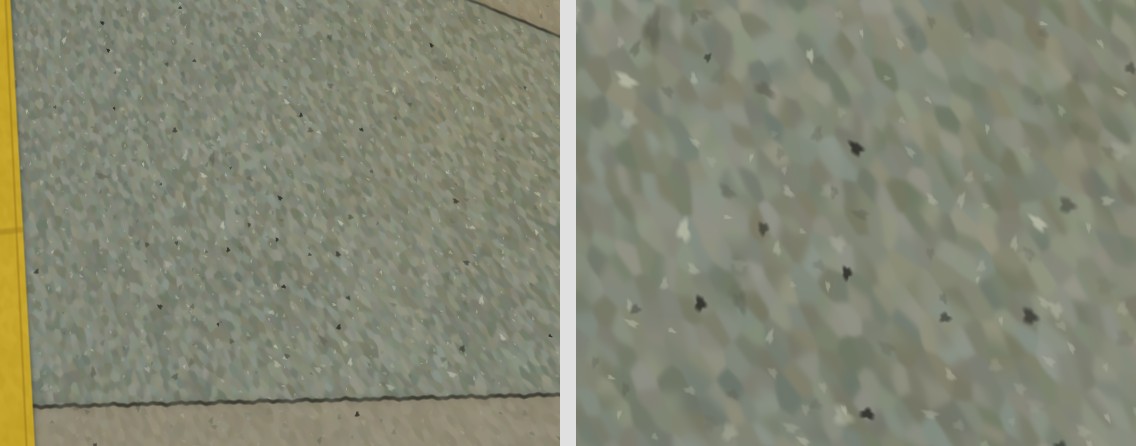
Left, the full canvas; right, a detail of the centre.
Give the GLSL for this texture, as a Shadertoy shader.

```glsl
// Worn grey terrazzo paving with pale chips, dark pits, slab joints and a yellow kerb strip.

const vec3 CONCRETE   = vec3(0.502, 0.522, 0.462);
const vec3 SLAB       = vec3(0.560, 0.538, 0.458);
const vec3 WARM_STAIN = vec3(0.020, 0.004, -0.022);
const vec3 PALE_CHIP  = vec3(0.730, 0.740, 0.660);
const vec3 GREY_CHIP  = vec3(0.370, 0.375, 0.325);
const vec3 PIT        = vec3(0.150, 0.150, 0.130);
const vec3 JOINT      = vec3(0.230, 0.230, 0.190);
const vec3 YELLOW     = vec3(0.765, 0.640, 0.160);
const vec3 GROOVE     = vec3(0.600, 0.470, 0.110);

const float GRAIN_CELLS = 62.0;    // grains per canvas height
const float GRAIN_LIGHT = 0.115;   // brightness spread of grains
const float GRAIN_TINT  = 0.045;   // colour spread of grains
const float CHIP_ANGLE  = -1.05;   // main direction of chips
const float EDGE_BLUR   = 0.003;
const float JOINT_WIDTH = 0.0042;

vec3 hash3(vec2 cell) {
    vec3 h = fract(cell.xyx * vec3(0.1031, 0.1030, 0.0973));
    h += dot(h, h.yzx + 33.33);
    return fract((h.xxy + h.yzz) * h.zyx);
}

vec2 turn(vec2 v, float angle) {
    float c = cos(angle), s = sin(angle);
    return vec2(c * v.x + s * v.y, c * v.y - s * v.x);
}

// Broad mottling from layered sines, about -1 to 1
float mottle(vec2 p) {
    float sum = 0.0, amp = 0.5;
    for (int i = 0; i < 4; i++) {
        p = turn(p, 0.9) * 1.7 + 1.3;
        sum += amp * sin(p.x + 1.6 * sin(p.y * 0.8)) * cos(p.y + sin(p.x * 0.7));
        amp *= 0.7;
    }
    return sum;
}

// Soft cellular grain: random values blended between cell points
vec3 grain(vec2 p) {
    p = turn(p, CHIP_ANGLE) * vec2(0.68, 1.25);
    vec2 id = floor(p);
    vec3 sum = vec3(0.0);
    float total = 0.0001;
    for (int y = -1; y <= 1; y++)
    for (int x = -1; x <= 1; x++) {
        vec2 cell = id + vec2(x, y);
        vec2 d = p - cell - hash3(cell + 211.0).xy;
        float w = exp(-6.0 * dot(d, d));
        sum += w * (hash3(cell + 83.0) - 0.5);
        total += w;
    }
    return sum / total;
}

// Coverage of scattered, ragged, tilted ellipses
float flecks(vec2 p, float cells, float density, float radius, float stretch, float seed) {
    p *= cells;
    vec2 id = floor(p);
    float cover = 0.0;
    for (int y = -1; y <= 1; y++)
    for (int x = -1; x <= 1; x++) {
        vec2 cell = id + vec2(x, y);
        vec3 place = hash3(cell + seed);
        vec3 shape = hash3(cell + seed + 57.0);
        vec2 d = turn(p - cell - place.xy, CHIP_ANGLE + (shape.x - 0.5) * 1.8);
        d.y *= mix(1.0, stretch, shape.z);
        float around = atan(d.y, d.x);
        float ragged = 1.0 + 0.18 * sin(3.0 * around + 6.3 * shape.y) + 0.1 * sin(5.0 * around + 6.3 * shape.x);
        float r = length(d) / (radius * ragged * mix(0.45, 1.0, shape.y));
        float mask = (1.0 - smoothstep(0.45, 1.35, r)) * mix(0.3, 1.0, shape.z);
        cover = max(cover, mask * step(place.z, density));
    }
    return cover;
}

void mainImage(out vec4 fragColor, in vec2 fragCoord) {
    vec2 p = fragCoord / iResolution.y;
    // Features shrink gently towards the top
    vec2 ground = vec2((p.x - 0.63) * (1.0 + 0.4 * p.y), p.y * (1.0 + 0.2 * p.y)) + 4.0;
    float wobble = 0.0012 * (sin(p.x * 71.0) + sin(p.x * 133.0 + 2.0) + 0.7 * sin(p.x * 290.0));

    // Signed distances to the slab joints and the kerb
    float lowJoint = p.y - (0.0865 + 0.0225 * p.x) + wobble;
    float farJoint = (1.0 - p.y - 0.407 * (p.x - 1.054)) * 0.926 + 0.3 * wobble;
    float kerb = p.x - mix(0.0785, 0.0235, p.y);
    float joint = min(lowJoint, farJoint);

    // Concrete body, stains and grain
    vec3 color = mix(SLAB, CONCRETE, smoothstep(-EDGE_BLUR, EDGE_BLUR, joint));
    color += 0.012 * mottle(ground * 3.0);
    color += WARM_STAIN * exp(-7.0 * dot(p - vec2(1.1, 0.78), p - vec2(1.1, 0.78)));
    vec3 g = grain(ground * GRAIN_CELLS);
    float body = mix(0.45, 1.0, smoothstep(-0.01, 0.01, joint));
    color += body * (GRAIN_LIGHT * g.x + GRAIN_TINT * vec3(g.y, 0.0, g.z));

    // Chips and pits
    color = mix(color, GREY_CHIP, 0.50 * flecks(ground, 26.0, 0.20, 0.22, 1.8, 11.0));
    color = mix(color, GREY_CHIP, 0.75 * flecks(ground, 9.0, 0.15, 0.15, 2.2, 31.0));
    color = mix(color, PALE_CHIP, 0.50 * body * flecks(ground, 36.0, 0.30, 0.24, 2.2, 47.0));
    color = mix(color, PALE_CHIP, 0.80 * body * flecks(ground, 15.0, 0.20, 0.16, 1.9, 71.0));
    color = mix(color, PIT, 0.90 * flecks(ground, 12.0, 0.17, 0.105, 1.5, 97.0));

    // Dark joints with soft shadow
    float gap = min(abs(lowJoint), abs(farJoint) + 0.0012);
    float wear = 0.82 + 0.14 * sin(p.x * 23.0 + 2.0 * sin(p.x * 51.0));
    color *= 1.0 - 0.10 * exp(-gap * 90.0);
    color = mix(color, JOINT, wear * (1.0 - smoothstep(JOINT_WIDTH - EDGE_BLUR, JOINT_WIDTH + EDGE_BLUR, gap)));

    // Yellow kerb: long groove, cross seam and shaded edge
    float grooveLine = abs(kerb + mix(0.019, 0.011, p.y));
    float seam = abs(p.y - 0.485 - 0.1 * kerb);
    vec3 paint = YELLOW + 0.015 * mottle(ground * 9.0) + 0.03 * g.x;
    paint = mix(paint, GROOVE, 0.55 * (1.0 - smoothstep(0.0, 0.005, grooveLine)));
    paint = mix(paint, GROOVE, 0.50 * (1.0 - smoothstep(0.002, 0.011, seam)));
    color *= 1.0 - 0.28 * exp(-abs(kerb) * 180.0);
    color = mix(paint, color, smoothstep(-EDGE_BLUR, EDGE_BLUR, kerb));

    fragColor = vec4(clamp(color, 0.0, 1.0), 1.0);
}
```
